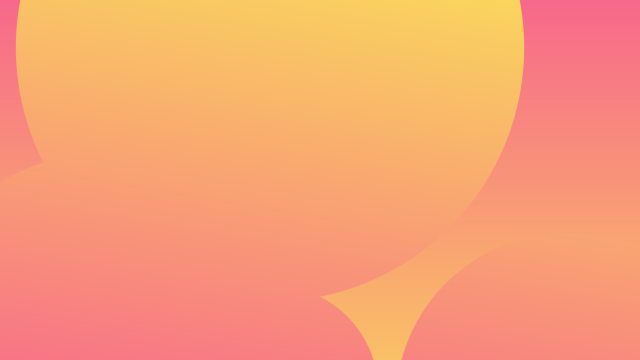
Write a Shadertoy shader that draws this background.

```glsl
// Warm sunset gradient with a cloud of large overlapping circles in a reversed gradient.

// Lengths are in canvas heights, origin at the lower left.
const vec3 PINK = vec3(0.970, 0.408, 0.545);
const vec3 YELLOW = vec3(0.980, 0.851, 0.361);

// Circles: centre x, centre y, radius
const int CIRCLE_COUNT = 4;
const vec3 CIRCLES[CIRCLE_COUNT] = vec3[](
    vec3(0.750, 0.868, 0.706),
    vec3(0.257, 0.093, 0.475),
    vec3(0.755, -0.088, 0.296),
    vec3(1.574, -0.123, 0.475)
);

// Gradient ramps: 0 is pink, 1 is yellow
const float SKY_BOTTOM = 0.78;
const float CLOUD_BASE = 0.108;
const vec2 CLOUD_SLOPE = vec2(0.115, 0.688);

// Signed distance to the union of all circles
float cloudDistance(vec2 p) {
    float d = 1e5;
    for (int i = 0; i < CIRCLE_COUNT; i++) {
        d = min(d, length(p - CIRCLES[i].xy) - CIRCLES[i].z);
    }
    return d;
}

vec3 warmRamp(float t) {
    return mix(PINK, YELLOW, clamp(t, 0.0, 1.0));
}

void mainImage(out vec4 fragColor, in vec2 fragCoord) {
    vec2 p = fragCoord / iResolution.y;
    float pixel = 1.0 / iResolution.y;

    // Sky glows at the bottom, the cloud at its upper right
    vec3 sky = warmRamp(SKY_BOTTOM * (1.0 - p.y));
    vec3 cloud = warmRamp(CLOUD_BASE + dot(CLOUD_SLOPE, p));

    float coverage = 1.0 - smoothstep(-0.75 * pixel, 0.75 * pixel, cloudDistance(p));
    fragColor = vec4(mix(sky, cloud, coverage), 1.0);
}
```
